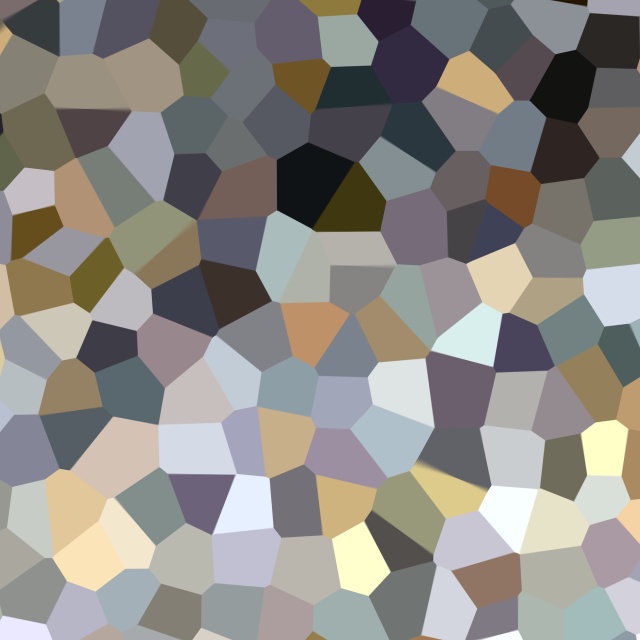
This pattern is drawn by a three.js fragment shader. Its source:

```glsl
// Mosaic of flat Voronoi cells in muted stone tones, dark at the top and pale at the bottom.
varying vec2 vUv;

const float CELLS = 12.0;            // cells across the canvas
const float JITTER = 0.94;           // how far a seed may stray within its square
const float EDGE = 0.0021;           // blend width between cells, in canvas units
const float BOTTOM_LIGHT = 0.735;    // mean lightness at the lower edge
const float TOP_LIGHT = 0.345;       // mean lightness at the upper edge
const float LIGHT_SPREAD = 0.42;     // random lightness from cell to cell
const float COOL_WARM = 0.10;        // everyday swing from bluish to brownish grey
const float GOLD = 0.23;             // extra warmth of the ochre cells
const float GOLD_START = 0.62;       // share of cells without extra warmth
const float TINT_SPREAD = 0.075;     // swing from magenta to green
const vec3 WARM_AXIS = vec3(0.36, 0.0, -0.64);
const vec3 GREEN_AXIS = vec3(-0.45, 0.55, -0.25);

// Three random values from 0 to 1 for a grid square
vec3 hash3(vec2 p) {
  vec3 q = fract(p.xyx * vec3(0.1031, 0.1030, 0.0973));
  q += dot(q, q.yxz + 33.33);
  return fract((q.xxy + q.yzz) * q.zyx);
}

vec2 seedPoint(vec2 id) {
  return id + 0.5 + JITTER * (hash3(id + 17.0).xy - 0.5);
}

// Flat colour of a cell: lightness by height, then warmth and tint
vec3 cellColor(vec2 id, vec2 seed) {
  vec3 a = hash3(id + 71.0);
  vec3 b = hash3(id + 139.0);
  float light = mix(BOTTOM_LIGHT, TOP_LIGHT, seed.y / CELLS);
  light += LIGHT_SPREAD * (a.x + a.y - 1.0);
  float warmth = COOL_WARM * (2.0 * a.z - 1.0);
  warmth += GOLD * smoothstep(GOLD_START, 1.0, a.z);
  float tint = TINT_SPREAD * (b.x + b.y - 1.0);
  vec3 color = max(light, 0.07) + warmth * WARM_AXIS + tint * GREEN_AXIS;
  return clamp(color, 0.0, 1.0);
}

// Nearest-seed search that blends colours where distances nearly tie
vec3 mosaic(vec2 p) {
  vec2 base = floor(p);
  float width = EDGE * CELLS;
  float nearest = 8.0;
  vec3 color = vec3(0.0);
  for (int j = -2; j <= 2; j++) {
    for (int i = -2; i <= 2; i++) {
      vec2 id = base + vec2(float(i), float(j));
      vec2 seed = seedPoint(id);
      float dist = length(p - seed);
      float blend = smoothstep(-width, width, nearest - dist);
      color = mix(color, cellColor(id, seed), blend);
      nearest = mix(nearest, dist, blend);
    }
  }
  return color;
}

void main() {
  gl_FragColor = vec4(mosaic(vUv * CELLS), 1.0);
}
```
